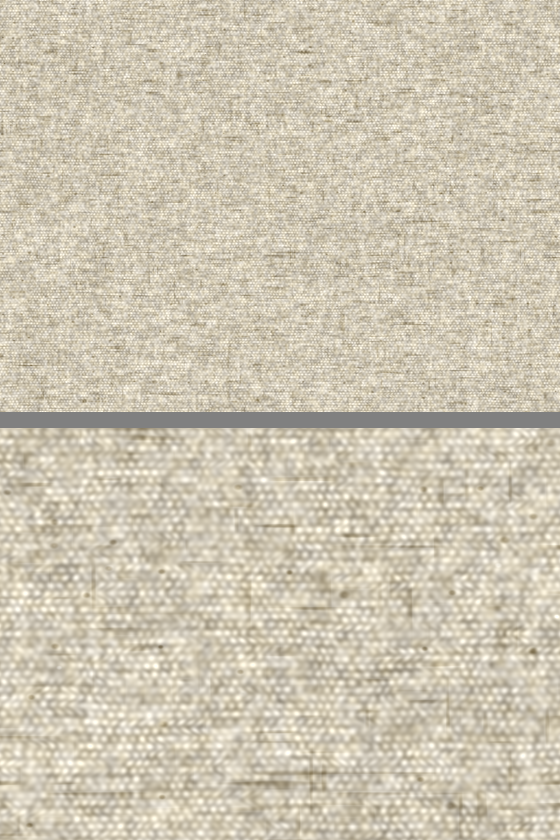
Top: the whole. Bottom: its middle third, enlarged.
This texture is drawn by a Shadertoy shader. Its source:

```glsl
const vec3 LINEN = vec3(0.822, 0.790, 0.716);       // mean cloth colour
const vec3 SHADE = vec3(0.97, 0.99, 1.01);          // direction of light and dark
const vec3 FLAX = vec3(0.92, 1.0, 1.16);            // brown cast of the thick fibres
const vec3 WARMTH = vec3(0.016, 0.0, -0.050);       // straw to grey drift
const vec2 WEAVE = vec2(172.0, 154.0);              // stitches across, rows up (even)
const vec2 WANDER = vec2(0.0042, 0.0032);           // unevenness of the threads
const vec2 SPECK_GRID = vec2(64.0, 48.0);
const float STITCH_DEPTH = 0.066;
const float GROOVE_DEPTH = 0.042;
const float GRAIN_DEPTH = 0.20;
const float WEFT_DEPTH = 0.125;
const float WARP_DEPTH = 0.085;
const float MOTTLE_DEPTH = 0.020;
const float WEFT_SLUB = 0.18;
const float WARP_SLUB = 0.12;
const float SPECK_DEPTH = 0.20;
const float DARK_SPECKS = 0.07;                     // share of cells with a dark speck
const float LIGHT_SPECKS = 0.015;                   // share of cells with a pale knot
const int SAMPLES = 2;                              // per axis
const float PI = 3.14159;

float hash(vec2 p) {
    vec3 q = fract(p.xyx * vec3(0.1031, 0.1030, 0.0973));
    q += dot(q, q.yzx + 33.33);
    return fract((q.x + q.y) * q.z);
}

// Value noise in -0.5..0.5 that wraps after a whole number of cells
float noise(vec2 uv, vec2 cells, float seed) {
    vec2 p = uv * cells;
    vec2 i = floor(p);
    vec2 f = p - i;
    f = f * f * (3.0 - 2.0 * f);
    vec2 a = mod(i, cells) + seed * 37.0;
    vec2 b = mod(i + 1.0, cells) + seed * 37.0;
    float low = mix(hash(a), hash(vec2(b.x, a.y)), f.x);
    float high = mix(hash(vec2(a.x, b.y)), hash(b), f.x);
    return mix(low, high, f.y) - 0.5;
}

// Staggered stitches with grooves between the rows
float weave(vec2 uv) {
    vec2 shift = vec2(noise(uv, vec2(56.0, 120.0), 1.0), noise(uv, vec2(22.0, 16.0), 2.0));
    vec2 p = (uv + WANDER * shift) * WEAVE;
    float stitch = cos(2.0 * PI * p.x) * cos(PI * p.y);
    float strength = 1.0 + 1.2 * noise(uv, vec2(80.0, 64.0), 3.0);
    return strength * (STITCH_DEPTH * stitch + GROOVE_DEPTH * cos(2.0 * PI * p.y));
}

// Uneven lightness of threads, fibres and whole patches
float threads(vec2 uv) {
    float weft = noise(uv, vec2(52.0, 200.0), 4.0);
    float warp = noise(uv, vec2(230.0, 42.0), 5.0);
    float grain = noise(uv, vec2(256.0, 200.0), 6.0);
    float mottle = noise(uv, vec2(9.0, 7.0), 7.0) + noise(uv, vec2(24.0, 18.0), 8.0);
    return WEFT_DEPTH * weft + WARP_DEPTH * warp + GRAIN_DEPTH * grain + MOTTLE_DEPTH * mottle;
}

// Thin broken streaks along both thread directions
float slubs(vec2 uv) {
    float weft = smoothstep(0.16, 0.48, noise(uv, vec2(22.0, 240.0), 9.0));
    weft *= smoothstep(-0.10, 0.35, noise(uv, vec2(48.0, 72.0), 10.0));
    float warp = smoothstep(0.18, 0.48, noise(uv, vec2(270.0, 26.0), 11.0));
    warp *= smoothstep(-0.05, 0.35, noise(uv, vec2(72.0, 44.0), 12.0));
    return WEFT_SLUB * weft + WARP_SLUB * warp;
}

// Small knots: positive is dark, negative is pale
float specks(vec2 uv) {
    vec2 p = fract(uv) * SPECK_GRID;
    vec2 id = floor(p);
    vec2 center = 0.3 + 0.4 * vec2(hash(id + 411.0), hash(id + 523.0));
    float radius = mix(0.10, 0.22, hash(id + 631.0));
    vec2 offset = (p - id - center) * vec2(0.75, 1.0);
    float dot_mask = 1.0 - smoothstep(0.2 * radius, radius, length(offset));
    float pick = hash(id + 743.0);
    float kind = step(pick, DARK_SPECKS) - 0.6 * step(1.0 - LIGHT_SPECKS, pick);
    return SPECK_DEPTH * kind * dot_mask;
}

vec3 linen(vec2 uv) {
    vec3 color = LINEN + SHADE * (weave(uv) + threads(uv));
    color += WARMTH * noise(uv, vec2(160.0, 130.0), 13.0);
    return color - FLAX * (slubs(uv) + specks(uv));
}

void mainImage(out vec4 fragColor, in vec2 fragCoord) {
    // Average a small grid of samples to smooth the fine threads
    vec3 sum = vec3(0.0);
    for (int y = 0; y < SAMPLES; y++) {
        for (int x = 0; x < SAMPLES; x++) {
            vec2 offset = (vec2(x, y) + 0.5) / float(SAMPLES) - 0.5;
            sum += linen((fragCoord + offset) / iResolution.xy);
        }
    }
    vec3 color = sum / float(SAMPLES * SAMPLES);
    fragColor = vec4(clamp(color, 0.0, 1.0), 1.0);
}
```
